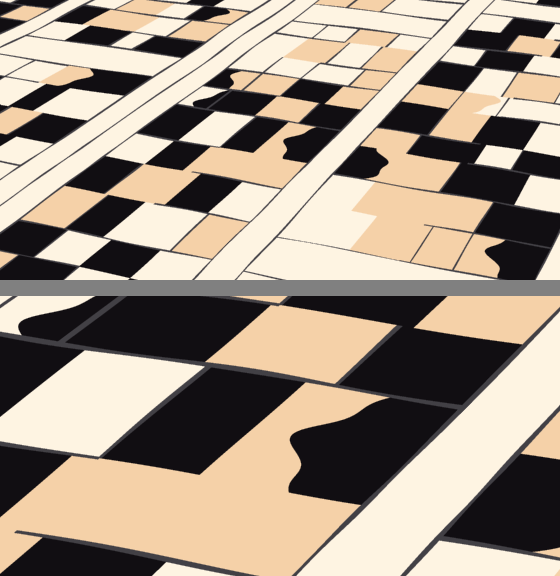
Top, the full canvas; bottom, a detail of the centre.
This pattern is drawn by a Shadertoy shader. Its source:

```glsl
#define HORIZON 2.4        // height of the vanishing line
#define VANISH_RIGHT 3.06  // where the columns meet
#define VANISH_LEFT -10.5  // where the rows meet
#define COLUMN_SCALE 9.0
#define ROW_SCALE 3.0
#define BLOCK 4.6          // street plus four tiles
#define STREET 0.58
#define LINE_WIDTH 0.0058
#define JITTER 0.5
#define CURVED_SHARE 0.1
#define SAMPLES 4

const vec3 CREAM = vec3(0.995, 0.955, 0.888);
const vec3 PEACH = vec3(0.96, 0.82, 0.66);
const vec3 BLACK = vec3(0.065, 0.055, 0.07);
const vec3 INK = vec3(0.26, 0.25, 0.27);

float hash(float a, float b, float c) {
    vec3 q = fract(vec3(a, b, c) * vec3(0.1031, 0.1137, 0.0973) + 0.17);
    q += dot(q, q.yzx + 19.19);
    return fract((q.x + q.y) * q.z);
}

// Irregular grid edges: rows shift per block, columns shift per row
float rowEdge(float i, float block) {
    return i + 0.35 * (hash(i, block, 3.0) - 0.5);
}

float columnEdge(float i, float block, float row) {
    float inner = step(0.5, i) * step(i, 3.5);
    float shift = hash(i, block, row + 40.0) - 0.5;
    return i + JITTER * inner * shift * step(0.12, abs(shift));
}

// Loose checkerboard: black on even tiles, peach and cream on odd ones
vec3 tileColour(float block, float column, float row) {
    float h = hash(column + 5.0 * block, row, 11.0);
    float even = 1.0 - mod(column + row, 2.0);
    float black = mix(0.06, 0.63, even);
    float peach = black + mix(0.40, 0.18, even);
    return h < black ? BLACK : h < peach ? PEACH : CREAM;
}

bool streetLine(float block, float along, float side) {
    return hash(block, floor(along / 3.0), side + 60.0) < 0.88;
}

vec3 pavement(vec2 p) {
    p += 0.002 * sin(p.yx * vec2(17.0, 13.0) + 2.0 * sin(p * 7.0));

    // Ground plane coordinates, with canvas length per unit of each
    float depth = HORIZON - p.y;
    float u = (p.x - VANISH_RIGHT) / depth;
    float v = (p.x - VANISH_LEFT) / depth;
    float unitX = depth / (COLUMN_SCALE * sqrt(1.0 + u * u));
    float unitY = depth / (ROW_SCALE * sqrt(1.0 + v * v));
    float across = u * COLUMN_SCALE + 8.9;
    float along = v * ROW_SCALE;

    float block = floor(across / BLOCK);
    float x = across - block * BLOCK;
    bool twin = mod(block, 3.0) == 2.0;
    float street = twin ? 2.0 * STREET : STREET;
    float tileWidth = (BLOCK - street) / 4.0;
    float nearest = 1.0;
    vec3 colour = CREAM;

    if (x < street) {
        // Plain street with border lines
        if (streetLine(block, along, 0.0)) nearest = x * unitX;
        if (streetLine(block, along, 1.0)) nearest = min(nearest, (street - x) * unitX);
        if (twin) nearest = min(nearest, abs(x - STREET) * unitX);
    } else {
        // Tile that holds this point
        float y = along + hash(block, 7.0, 2.0);
        float row = floor(y);
        row += step(rowEdge(row + 1.0, block), y) - step(y, rowEdge(row, block));
        float t = (x - street) / tileWidth;
        float column = floor(t);
        column += step(columnEdge(column + 1.0, block, row), t)
                - step(t, columnEdge(column, block, row));
        column = clamp(column, 0.0, 3.0);
        bool crossing = hash(block, row, 23.0) < 0.09;
        float low = rowEdge(row, block);
        float high = rowEdge(row + 1.0, block);
        float left = columnEdge(column, block, row);
        float right = columnEdge(column + 1.0, block, row);

        if (!crossing) {
            colour = tileColour(block, column, row);
            // Some tiles are cut by a wavy curve
            if (hash(block * 4.0 + column, row, 31.0) < CURVED_SHARE) {
                vec2 f = vec2(t - left, y - low);
                float phase = 6.3 * hash(column, row, block);
                float wave = 0.2 * sin(4.0 * f.y + phase) + 0.06 * sin(11.0 * f.y - phase);
                if (f.x + wave > 0.55) colour = tileColour(block, column + 1.0, row);
            }
        }

        // Broken outlines along both directions
        for (float side = 0.0; side < 2.0; side++) {
            float e = column + side;
            bool drawn = !crossing && hash(e + 5.0 * block, row, 47.0) < 0.55;
            if (e == 0.0) drawn = streetLine(block, along, 1.0);
            if (e == 4.0) drawn = streetLine(block + 1.0, along, 0.0);
            float gapX = abs(t - mix(left, right, side)) * tileWidth * unitX;
            if (drawn) nearest = min(nearest, gapX);

            drawn = hash(block * 2.0 + floor(t / 2.0), row + side, 53.0) < 0.6;
            if (drawn || crossing) nearest = min(nearest, abs(y - mix(low, high, side)) * unitY);
        }
    }
    float wobble = 0.85 + 0.25 * sin(p.x * 19.0 + 3.0 * sin(p.y * 15.0));
    return nearest < 0.5 * LINE_WIDTH * wobble ? INK : colour;
}

void mainImage(out vec4 fragColor, in vec2 fragCoord) {
    // Average a grid of samples, slightly wider than a pixel
    vec3 sum = vec3(0.0);
    for (int i = 0; i < SAMPLES * SAMPLES; i++) {
        vec2 cell = vec2(i % SAMPLES, i / SAMPLES) + 0.5;
        vec2 offset = 1.3 * (cell / float(SAMPLES) - 0.5);
        sum += pavement((fragCoord + offset) / iResolution.y);
    }
    fragColor = vec4(sum / float(SAMPLES * SAMPLES), 1.0);
}
```
